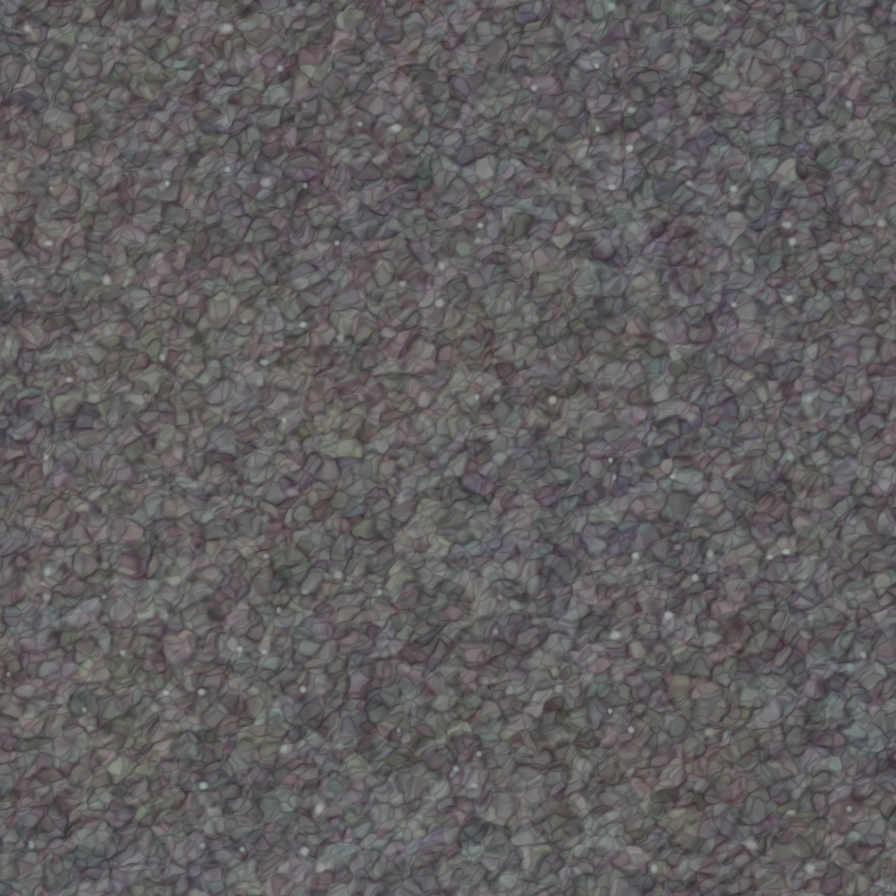
Write a Shadertoy shader that draws this texture.

```glsl
vec3 hash3(vec2 p) {
    vec3 q = fract(p.xyx * vec3(0.1031, 0.1030, 0.0973));
    q += dot(q, q.yxz + 33.33);
    return fract((q.xxy + q.yzz) * q.zyx);
}

vec3 noise3(vec2 p) {
    vec2 cell = floor(p), f = fract(p);
    f = f * f * (3.0 - 2.0 * f);
    vec3 low = mix(hash3(cell), hash3(cell + vec2(1, 0)), f.x);
    vec3 high = mix(hash3(cell + vec2(0, 1)), hash3(cell + vec2(1, 1)), f.x);
    return mix(low, high, f.y);
}

// Irregular cells: rgb is a softly blended random value, a is the gap to the border
vec4 grains(vec2 p) {
    vec2 cell = floor(p);
    float nearest = 9.0, second = 9.0, total = 0.0;
    vec3 blend = vec3(0);
    for (int y = -2; y <= 2; y++)
    for (int x = -2; x <= 2; x++) {
        vec2 id = cell + vec2(x, y);
        vec3 rnd = hash3(id);
        float d = length(id + rnd.xy - p) - 0.35 * rnd.z;
        float weight = exp(-14.0 * d);
        blend += weight * hash3(id + 57.0);
        total += weight;
        second = min(second, max(nearest, d));
        nearest = min(nearest, d);
    }
    return vec4(blend / total, second - nearest);
}

// Sparse bright crystals
float glints(vec2 p) {
    vec2 id = floor(p);
    vec3 rnd = hash3(id + 211.0);
    vec3 shape = hash3(id + 83.0);
    vec2 offset = fract(p) - 0.3 - 0.4 * rnd.xy;
    offset.x *= 0.7 + 0.6 * shape.x;
    float radius = 0.14 + 0.14 * shape.y * shape.y;
    float spot = 1.0 - smoothstep(0.3 * radius, 1.4 * radius, length(offset));
    return spot * step(0.94, rnd.z) * (0.4 + 0.6 * shape.z);
}

void mainImage(out vec4 fragColor, in vec2 fragCoord) {
    vec2 uv = fragCoord / iResolution.y;

    // Grain axes lean up to the right, with wobbling outlines
    vec2 p = mat2(0.85, -0.53, 0.53, 0.85) * uv;
    p += 0.010 * (noise3(uv * 45.0).xy - 0.5);
    p += 0.005 * (noise3(uv * 110.0 + 9.0).xy - 0.5);
    p.x *= 0.72;

    vec4 coarse = grains(p * 48.0);
    vec4 fine = grains(p * 88.0 + 31.0);
    vec3 grit = noise3(p * 165.0 + 17.0);
    vec3 patches = noise3(uv * 5.0) + 0.5 * noise3(uv * 13.0 + 40.0) - 0.75;
    float coarseBody = smoothstep(0.0, 0.38, coarse.a);
    float fineBody = smoothstep(0.0, 0.42, fine.a);

    // Brightness: grain tones, dark crevices, grit and broad patches
    float tone = 0.085 * (coarse.r - 0.5) + 0.075 * (fine.r - 0.5);
    tone += 0.075 * (coarseBody - 0.68) + 0.065 * (fineBody - 0.62);
    tone += 0.085 * (grit.x - 0.5) + 0.025 * patches.x;
    vec3 color = vec3(0.388, 0.379, 0.384) + tone;

    // Tints: green to purple, warm to cool
    float green = 0.030 * (coarse.g - 0.5) + 0.035 * (fine.g - 0.5)
                + 0.025 * (grit.y - 0.5) + 0.008 * patches.y + 0.10 * tone;
    float warm = 0.025 * (coarse.b - 0.5) + 0.025 * (fine.b - 0.5) + 0.022 * patches.z;
    color += green * vec3(-0.5, 0.6, -0.25) + warm * vec3(0.6, 0.1, -0.8);

    color = mix(color, vec3(0.68, 0.72, 0.70), 0.75 * glints(uv * 46.0));
    fragColor = vec4(color, 1.0);
}
```
